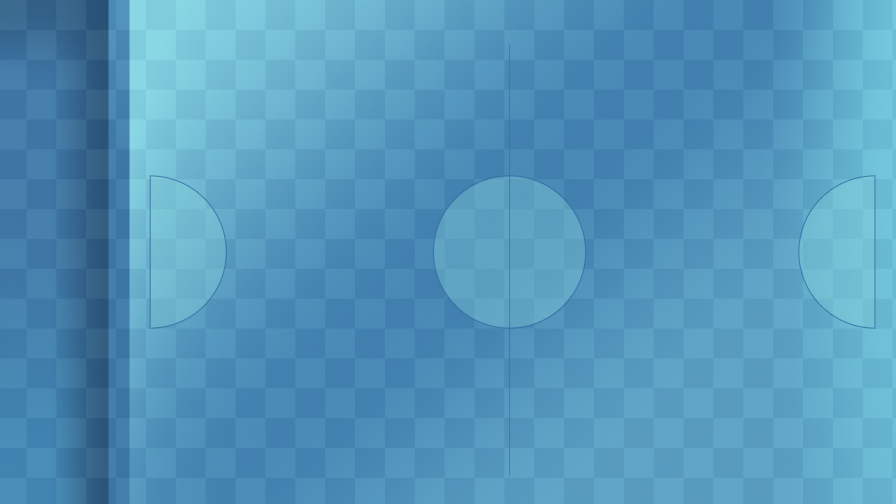
Write a Shadertoy shader that draws this background.

```glsl
// A pale blue checkered court with a shaded side panel, a centre disc and two end half-discs.
// Diagonal and edge gradients set the light; antialiased square waves lay the checks,
// and distance functions cut the discs. Lengths are fractions of the canvas height.

// Coverage of the inside of a distance field
float inside(float d) {
    return clamp(0.5 - d * iResolution.y, 0.0, 1.0);
}

// Checker from -1 to 1, counted from the upper left
float checker(vec2 p) {
    float cell = 0.05926;
    vec2 wave = sin(3.14159 * vec2(p.x + 0.0067, 1.0 - p.y) / cell);
    vec2 square = clamp(wave * cell * iResolution.y / 1.5708, -1.0, 1.0);
    return square.x * square.y;
}

// Fine paper grain from layered sines
float grain(vec2 p) {
    float g = 0.0;
    for (int i = 0; i < 4; i++) {
        p = mat2(0.8, 0.6, -0.6, 0.8) * p * 1.13 + 0.7;
        g += sin(p.x + 1.7 * sin(p.y * 0.8)) * sin(p.y + 1.3 * sin(p.x * 0.7));
    }
    return g * 0.25;
}

// Light falling across the court, with a dark diagonal valley
vec3 courtColor(vec2 p) {
    float diagonal = p.x + 1.1 * (1.0 - p.y);
    float light = 0.9 * (1.0 - smoothstep(0.3, 1.45, diagonal))
                + 0.36 * smoothstep(1.5, 2.2, diagonal);
    light += 0.22 * exp(-9.0 * max(p.x - 0.257, 0.0));
    vec3 color = mix(vec3(0.27, 0.52, 0.70), vec3(0.52, 0.82, 0.88), min(light, 1.0));
    float rightGlow = smoothstep(1.5, 1.8, p.x) * mix(0.5, 0.85, p.y);
    return mix(color, vec3(0.46, 0.81, 0.88), rightGlow);
}

// Side panel that sinks into shadow at its right edge and top
vec3 panelColor(vec2 p) {
    vec3 color = mix(vec3(0.27, 0.54, 0.71), vec3(0.26, 0.48, 0.66), smoothstep(0.0, 0.6, p.y));
    color *= 1.0 - 0.18 * smoothstep(0.82, 1.0, p.y);
    return mix(color, vec3(0.18, 0.33, 0.47), 0.9 * smoothstep(0.09, 0.215, p.x));
}

void mainImage(out vec4 fragColor, in vec2 fragCoord) {
    vec2 p = fragCoord / iResolution.y;
    vec3 lineColor = vec3(0.17, 0.40, 0.62);

    // Court, border strip and panel
    vec3 stripColor = mix(vec3(0.25, 0.48, 0.66), vec3(0.31, 0.56, 0.72), smoothstep(0.6, 1.0, p.y));
    vec3 color = mix(courtColor(p), stripColor, inside(p.x - 0.257));
    color = mix(color, panelColor(p), inside(p.x - 0.2153));
    color += checker(p) * vec3(0.018, 0.021, 0.016);

    // Left half-disc, full disc, right half-disc
    for (int i = -1; i <= 1; i++) {
        float side = float(i);
        vec2 q = p - vec2(1.011 + 0.719 * side + 0.006 * abs(side), 0.5);
        float d = max(length(q) - 0.151, side * q.x - 1.0 + abs(side));
        color = mix(color, vec3(0.53, 0.83, 0.86), 0.36 * inside(d));
        color = mix(color, lineColor, 0.7 * inside(abs(d) - 0.0011));
    }

    // Centre line
    float centreLine = max(abs(p.x - 1.011) - 0.0011, abs(p.y - 0.484) - 0.428);
    color = mix(color, lineColor, 0.5 * inside(centreLine));

    color += 0.008 * grain(p * 900.0);
    fragColor = vec4(color, 1.0);
}
```
